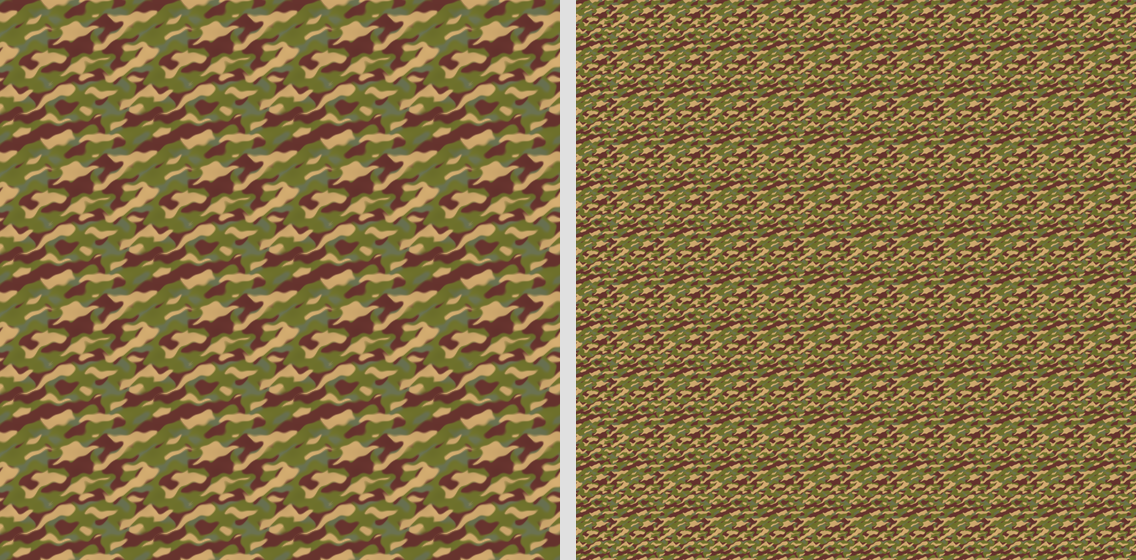
Left, the tile; right, the same tile 3 across and 3 down.
Give the GLSL for this pattern, as a WebGL 1 fragment shader.

```glsl
precision highp float;

uniform vec2 u_resolution;

const float TAU = 6.2831853;

float hash(float n) {
  return fract(sin(n * 12.9898) * 43758.5453);
}

// Sum of whole-number waves with unit variance: x is the value, yz its gradient.
// The wave directions favour wide blobs that rise gently to the right.
vec3 blobField(vec2 p, float seed, float spread, float lowest) {
  vec3 sum = vec3(0.0);
  for (int i = 0; i < 28; i++) {
    float n = float(i) + seed;
    float fy = lowest + mod(float(i), 7.0);
    float fx = floor(spread * (2.0 * hash(n) - 1.0) - 0.16 * fy + 0.5);
    vec2 freq = vec2(fx, fy);
    float phase = TAU * (dot(freq, p) + hash(n + 71.3));
    sum += vec3(cos(phase), -TAU * freq * sin(phase));
  }
  return sum / sqrt(14.0);
}

// Coverage of the area above a level, smoothed by distance to its edge.
float patchMask(vec3 field, float level, float softness) {
  float dist = (field.x - level) / max(length(field.yz), 8.0);
  return smoothstep(-softness, softness, dist);
}

// Periodic wobble that makes the outlines lobed and irregular.
vec2 wobble(vec2 p) {
  vec2 a = sin(TAU * (vec2(2.0 * p.x + 5.0 * p.y, 5.0 * p.x - 3.0 * p.y) + vec2(0.1, 0.6)));
  vec2 b = sin(TAU * (vec2(8.0 * p.y - 3.0 * p.x, 9.0 * p.x + 2.0 * p.y) + vec2(0.4, 0.2)));
  return p + 0.012 * a + vec2(0.01, 0.006) * b;
}

void main() {
  // Four identical tiles each way
  vec2 tile = fract(gl_FragCoord.xy / u_resolution * 4.0);
  float softness = 0.0105 * max(1.0, 512.0 / min(u_resolution.x, u_resolution.y));
  vec2 p = wobble(tile);

  // Layers from the ground up: olive, grey-green, maroon, sand
  vec3 color = vec3(0.43, 0.44, 0.17);
  float grey = patchMask(blobField(p, 211.0, 5.0, 2.0), 0.88, 1.8 * softness);
  color = mix(color, vec3(0.41, 0.44, 0.31), grey);
  float maroon = patchMask(blobField(p, 137.0, 5.5, 1.0), 0.34, softness);
  color = mix(color, vec3(0.40, 0.20, 0.18), maroon);
  float sand = patchMask(blobField(p, 53.0, 4.2, 3.0), 0.72, softness);
  color = mix(color, vec3(0.81, 0.66, 0.43), sand);

  // Faint cloudy shading of the cloth
  color *= 1.0 + 0.018 * blobField(tile, 307.0, 6.0, 1.0).x;

  gl_FragColor = vec4(color, 1.0);
}
```
